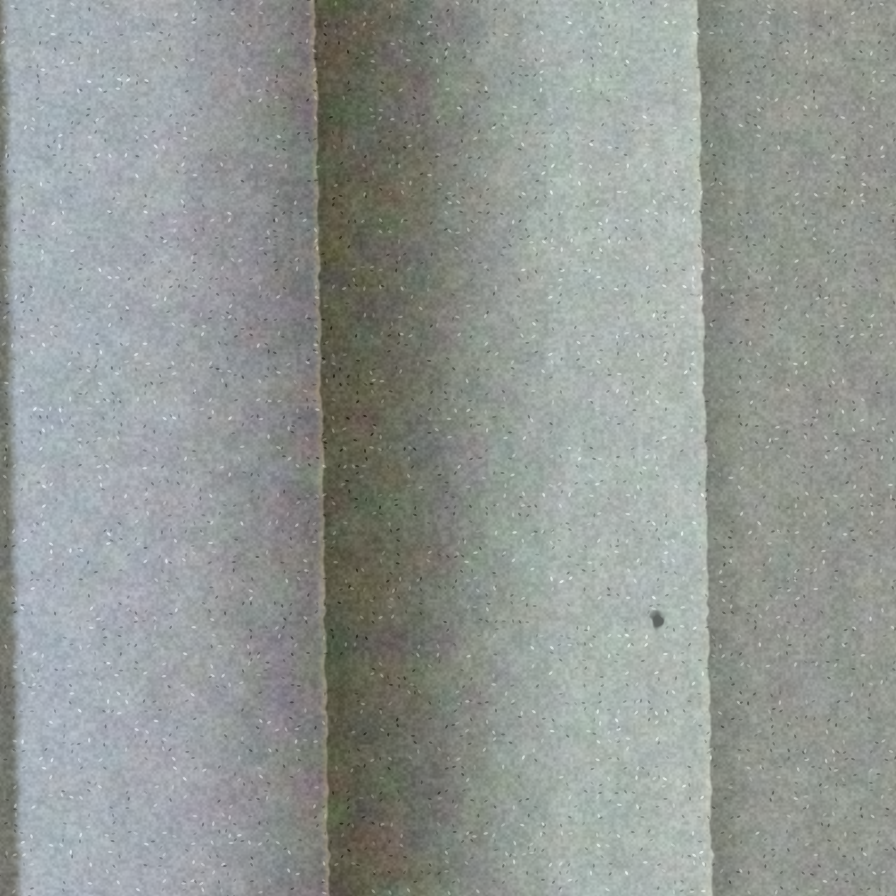
A three.js fragment shader for this texture:

```glsl
// Three upright folds of grainy, matte sheet, each shaded across its width.
// Slightly leaning edges split the colour ramps; value noise adds mottling
// and grain, and jittered cells scatter short pale and dark flecks.

varying vec2 vUv;

const float LEAN = 0.0165;         // sideways drift of the edges, top to bottom
const float LEFT_EDGE = 0.003;
const float FOLD_EDGE = 0.3515;
const float RIGHT_EDGE = 0.7790;
const float EDGE_SOFT = 0.0018;
const float EDGE_ROUGH = 0.0035;
const float GRAIN = 0.065;
const float MOTTLE = 0.022;
const float TINT = 0.05;
const vec2 PIT_CENTER = vec2(0.734, 0.309);
const float PIT_RADIUS = 0.0085;

const vec3 GAP = vec3(0.44, 0.45, 0.42);
const vec3 BLUE_PALE = vec3(0.655, 0.690, 0.718);
const vec3 BLUE_MID = vec3(0.635, 0.650, 0.668);
const vec3 BLUE_DIM = vec3(0.535, 0.538, 0.545);
const vec3 BLUE_SHADE = vec3(0.475, 0.470, 0.460);
const vec3 OLIVE_DEEP = vec3(0.340, 0.335, 0.268);
const vec3 OLIVE = vec3(0.395, 0.395, 0.340);
const vec3 OLIVE_GREY = vec3(0.470, 0.482, 0.450);
const vec3 GREEN_MID = vec3(0.585, 0.615, 0.590);
const vec3 GREEN_PALE = vec3(0.655, 0.695, 0.675);
const vec3 GREEN_LIGHT = vec3(0.685, 0.722, 0.703);
const vec3 WALL_SHADE = vec3(0.500, 0.515, 0.485);
const vec3 WALL = vec3(0.575, 0.590, 0.562);
const vec3 RIM = vec3(0.73, 0.75, 0.71);
const vec3 WARM_RIM = vec3(0.57, 0.55, 0.48);

float hash(vec2 p) {
  vec3 q = fract(vec3(p.xyx) * 0.1031);
  q += dot(q, q.yzx + 33.33);
  return fract((q.x + q.y) * q.z);
}

float noise(vec2 p) {
  vec2 i = floor(p), f = fract(p);
  f = f * f * (3.0 - 2.0 * f);
  return mix(mix(hash(i), hash(i + vec2(1.0, 0.0)), f.x),
             mix(hash(i + vec2(0.0, 1.0)), hash(i + 1.0), f.x), f.y);
}

float signedNoise(vec2 p) { return 2.0 * noise(p) - 1.0; }

// Linear blend from a to b between two positions
vec3 ramp(vec3 a, vec3 b, float from, float to, float x) {
  return mix(a, b, clamp((x - from) / (to - from), 0.0, 1.0));
}

float band(float x, float center, float width) {
  float d = (x - center) / width;
  return exp(-d * d);
}

// One short fleck at a random place and angle in some of the cells
float flecks(vec2 p, float cells, float density, float seed) {
  vec2 g = p * cells, id = floor(g) + seed;
  vec2 center = 0.3 + 0.4 * vec2(hash(id + 3.1), hash(id + 17.7));
  vec2 d = fract(g) - center;
  float a = 6.2832 * hash(id + 41.3);
  d = mat2(cos(a), -sin(a), sin(a), cos(a)) * d * vec2(1.0);
  float blob = 1.0 - smoothstep(0.08, 0.28, length(d * vec2(0.8, 1.5)));
  return blob * step(1.0 - density, hash(id + 7.9)) * (0.4 + 0.6 * hash(id + 29.5));
}

vec3 folds(float x) {
  // Bluish left fold
  vec3 left = ramp(BLUE_PALE, BLUE_MID, 0.06, 0.20, x);
  left = ramp(left, BLUE_DIM, 0.19, 0.295, x);
  left = ramp(left, BLUE_SHADE, 0.29, 0.34, x);
  left = mix(GAP, left, smoothstep(LEFT_EDGE - 0.006, LEFT_EDGE + 0.010, x));
  left = mix(left, WARM_RIM, 0.8 * band(x, FOLD_EDGE - 0.002, 0.004));

  // Middle fold, from deep shadow to light
  vec3 middle = ramp(OLIVE_DEEP, OLIVE, FOLD_EDGE, 0.42, x);
  middle = ramp(middle, OLIVE_GREY, 0.42, 0.485, x);
  middle = ramp(middle, GREEN_MID, 0.48, 0.55, x);
  middle = ramp(middle, GREEN_PALE, 0.55, 0.62, x);
  middle = ramp(middle, GREEN_LIGHT, 0.62, 0.74, x);
  middle = mix(middle, RIM, 0.8 * band(x, RIGHT_EDGE - 0.003, 0.006));

  // Flat right wall with a contact shadow
  vec3 right = mix(WALL_SHADE, WALL, smoothstep(RIGHT_EDGE, RIGHT_EDGE + 0.06, x));
  vec3 c = mix(left, middle, smoothstep(-EDGE_SOFT, EDGE_SOFT, x - FOLD_EDGE));
  return mix(c, right, smoothstep(-EDGE_SOFT, EDGE_SOFT, x - RIGHT_EDGE));
}

void main() {
  vec2 p = vUv;
  float x = p.x - LEAN * (1.0 - p.y);
  x += EDGE_ROUGH * 0.5 * (signedNoise(vec2(3.0, p.y * 110.0)) + 0.5 * signedNoise(vec2(9.0, p.y * 25.0)));
  vec3 color = folds(x);

  // Faint upright streaks, soft mottling and colour blotches
  color += 0.010 * signedNoise(vec2(x * 90.0, p.y * 2.5));
  color += MOTTLE * signedNoise(p * 45.0);
  float shadow = band(x, 0.40, 0.12);
  vec3 blotch = vec3(noise(p * 32.0 + 11.0), noise(p * 32.0 + 57.0), noise(p * 32.0 + 93.0));
  color += TINT * (0.5 + 0.6 * shadow) * (blotch - dot(blotch, vec3(1.0 / 3.0)));

  // Fine grain and flecks
  color += GRAIN * (0.6 * signedNoise(p * 210.0) + 0.5 * signedNoise(p * 370.0 + 5.0));
  color += 0.20 * flecks(p, 95.0, 0.16, 0.0);
  color -= 0.19 * flecks(p + 0.37, 110.0, 0.17, 200.0);

  // Small ragged pit
  vec2 d = (p - PIT_CENTER) * vec2(1.1, 0.85);
  float r = length(d) + 0.003 * signedNoise(p * 160.0);
  color = mix(color, vec3(0.32, 0.34, 0.33), 0.85 * (1.0 - smoothstep(PIT_RADIUS * 0.6, PIT_RADIUS * 1.15, r)));

  gl_FragColor = vec4(clamp(color, 0.0, 1.0), 1.0);
}
```
